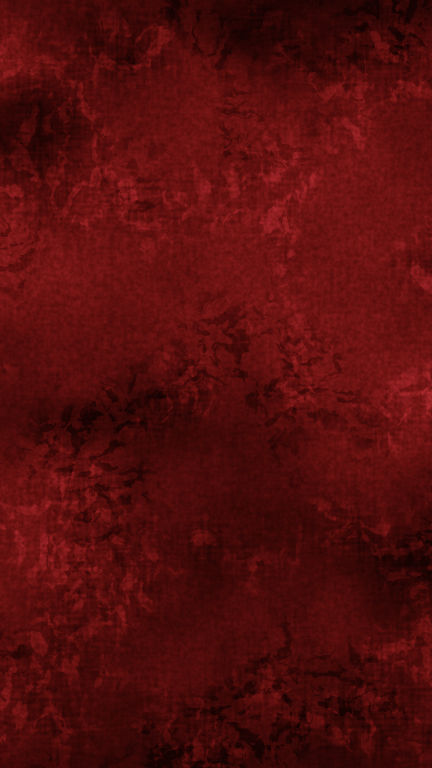
This texture is drawn by a Shadertoy shader. Its source:

```glsl
vec2 gradientAt(vec2 cell) {
    vec3 h = fract(cell.xyx * vec3(0.1031, 0.103, 0.0973));
    h += dot(h, h.yzx + 33.33);
    float angle = 6.2832 * fract((h.x + h.y) * h.z);
    return vec2(cos(angle), sin(angle));
}

float gradientNoise(vec2 p) {
    vec2 i = floor(p), f = p - i;
    vec2 u = f * f * f * (f * (f * 6.0 - 15.0) + 10.0);
    vec2 e = vec2(1, 0);
    float low = mix(dot(gradientAt(i), f), dot(gradientAt(i + e), f - e), u.x);
    float high = mix(dot(gradientAt(i + e.yx), f - e.yx), dot(gradientAt(i + 1.0), f - 1.0), u.x);
    return mix(low, high, u.y);
}

float fbm(vec2 p) {
    float sum = 0.0, gain = 1.0;
    for (int i = 0; i < 5; i++) {
        sum += gain * gradientNoise(p);
        p = mat2(1.6, 1.2, -1.2, 1.6) * p + 17.3;
        gain *= 0.55;
    }
    return sum;
}

// Soft elliptical pool of light or shadow
float pool(vec2 uv, vec2 center, vec2 radius) {
    vec2 d = (uv - center) / radius;
    return exp(-dot(d, d));
}

float lighting(vec2 uv) {
    float light = 0.12 * pool(uv, vec2(0.45, 0.70), vec2(0.38, 0.18));
    light += 0.15 * pool(uv, vec2(1.0, 0.48), vec2(0.32, 0.11));
    light += 0.14 * pool(uv, vec2(0.0, 0.65), vec2(0.16, 0.06));
    light += 0.16 * pool(uv, vec2(0.04, 0.94), vec2(0.09, 0.05));
    light += 0.09 * pool(uv, vec2(0.04, 0.30), vec2(0.22, 0.12));
    light += 0.07 * pool(uv, vec2(0.88, 0.75), vec2(0.25, 0.14));
    light += 0.05 * pool(uv, vec2(0.60, 0.20), vec2(0.20, 0.08));
    light -= 0.18 * pool(uv, vec2(0.75, 1.0), vec2(0.60, 0.07));
    light -= 0.20 * pool(uv, vec2(0.05, 0.82), vec2(0.13, 0.06));
    light -= 0.14 * pool(uv, vec2(0.32, 0.46), vec2(0.28, 0.05));
    light -= 0.12 * pool(uv, vec2(0.42, 0.25), vec2(0.20, 0.12));
    light -= 0.15 * pool(uv, vec2(0.98, 0.28), vec2(0.28, 0.10));
    light -= 0.13 * pool(uv, vec2(0.60, 0.0), vec2(0.80, 0.09));
    return light;
}

void mainImage(out vec4 fragColor, in vec2 fragCoord) {
    vec2 p = fragCoord / iResolution.y;
    vec2 uv = fragCoord / iResolution.xy;
    vec2 warp = vec2(fbm(p * 9.0), fbm(p * 9.0 + 40.0));

    // Broad light and cloudy stains
    float red = 0.325 + lighting(uv + warp * vec2(0.09, 0.05));
    red += 0.09 * fbm(p * vec2(7.0, 6.0) + 3.0);

    // Worn patches of pale flakes and dark scuffs
    float worn = smoothstep(-0.15, 0.35, fbm(p * 6.0 + 11.0));
    float scuffed = smoothstep(-0.1, 0.4, fbm(p * 5.0 + 70.0));
    float flakes = fbm(p * vec2(48.0, 38.0) + warp * 1.5);
    float scuffs = fbm(p * vec2(42.0, 52.0) - warp * 2.0 + 25.0);
    red += 0.13 * worn * smoothstep(0.0, 0.3, flakes);
    red -= 0.13 * scuffed * smoothstep(0.0, 0.3, scuffs);

    // Woven strokes along both axes
    float weave = gradientNoise(p * vec2(35.0, 210.0)) + gradientNoise(p * vec2(200.0, 28.0) + 9.0);
    red += 0.05 * weave * (0.5 + worn);

    // Leathery grain, stronger where lit
    float grain = gradientNoise(p * 120.0 + 5.0) + gradientNoise(p * 230.0);
    red += 0.17 * grain * clamp(red, 0.1, 0.5);

    // Crimson ramp, turning paler in the highlights
    red = clamp(red, 0.09, 0.78);
    float pale = red * red * red;
    fragColor = vec4(red, 0.12 * red + 0.28 * pale, 0.09 * red + 0.42 * pale, 1.0);
}
```
